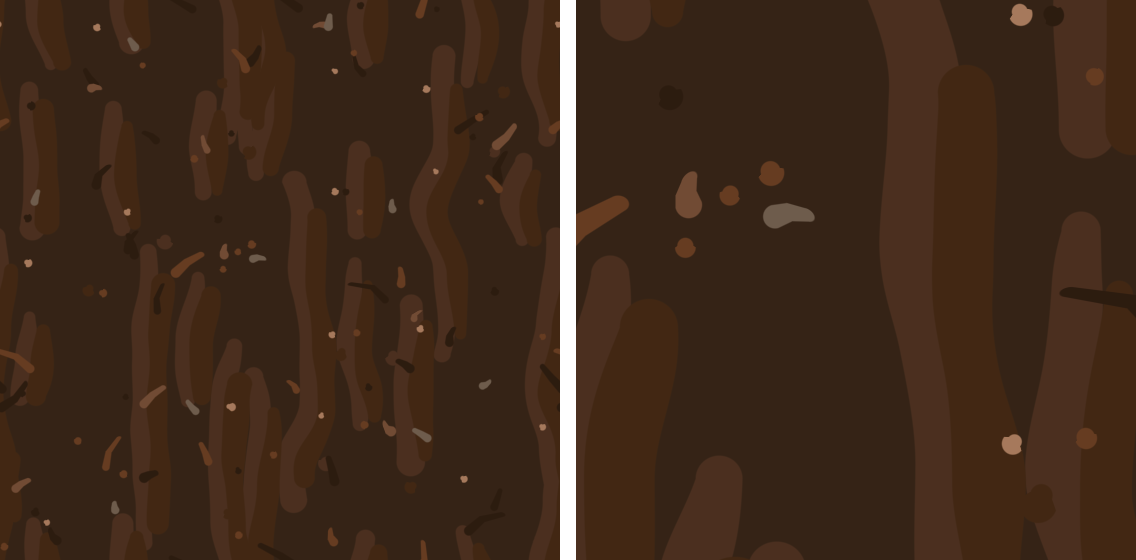
Left, the full canvas; right, a detail of the centre.
A Shadertoy shader for this texture:

```glsl
// Dark bark: upright wavy strands in two browns over a flat ground, strewn with
// dark nicks, bent chips and tiny grains. Strands are capsules around a noise
// path on a jittered grid; flecks are small bent capsules. Everything wraps.

#define COLUMNS 7
#define ROWS 3
#define STRAND_RADIUS 0.0215
#define STRAND_HALF_MIN 0.07
#define STRAND_HALF_MAX 0.33
#define SWAY_MIN 0.015
#define SWAY_MAX 0.085
#define BEND_RATE 9.0
#define OVERLAY_SHIFT vec2(0.025, -0.012)
#define EDGE_PIXELS 0.9

const vec3 GROUND = vec3(0.208, 0.139, 0.087);
const vec3 PALE_STRAND = vec3(0.293, 0.184, 0.122);
const vec3 RUST_STRAND = vec3(0.258, 0.154, 0.075);
const vec3 DARK_NICK = vec3(0.174, 0.108, 0.060);
const vec3 RUST_CHIP = vec3(0.400, 0.235, 0.130);
const vec3 BROWN_CHIP = vec3(0.445, 0.295, 0.205);
const vec3 GREY_CHIP = vec3(0.430, 0.360, 0.300);
const vec3 TAN_GRAIN = vec3(0.650, 0.475, 0.360);

float hash(float n) {
    return fract(sin(n * 127.1 + 11.7) * 43758.5453);
}

float noise(float x) {
    float cell = floor(x);
    return mix(hash(cell), hash(cell + 1.0), smoothstep(0.0, 1.0, x - cell));
}

// Shortest offset on a repeating unit tile
vec2 wrapped(vec2 d) {
    return fract(d + 0.5) - 0.5;
}

float path(float y, float seed, float sway) {
    return (noise(y * BEND_RATE + seed * 31.0) - 0.5) * sway;
}

// Distance to an upright wavy capsule with uneven width and tapering ends
float strand(vec2 q, float seed, float widthSeed, float halfLen, float sway, float radius) {
    float y = clamp(q.y, -halfLen, halfLen);
    float x = path(y, seed, sway);
    float slope = (path(y + 0.004, seed, sway) - x) / 0.004;
    float t = y / halfLen;
    float width = radius * (0.75 + 0.5 * noise(y * 15.0 + widthSeed * 23.0));
    width *= 1.0 - 0.5 * hash(widthSeed + 0.4) * t * t;
    return length(vec2((q.x - x) / sqrt(1.0 + slope * slope), q.y - y)) - width;
}

// Nearest pale strand in x, nearest rust strand in y
vec2 strands(vec2 p) {
    vec2 nearest = vec2(1.0);
    for (int i = 0; i < COLUMNS * ROWS; i++) {
        float seed = float(i) + 1.0;
        float column = float(i % COLUMNS);
        float row = float(i / COLUMNS);
        vec2 jitter = vec2(hash(seed), hash(seed + 50.3)) - 0.5;
        vec2 center = vec2((column + 0.5 + 0.7 * jitter.x) / float(COLUMNS),
                           (row + hash(column + 200.0) + 0.4 * jitter.y) / float(ROWS));
        float halfLen = mix(STRAND_HALF_MIN, STRAND_HALF_MAX, pow(hash(seed + 90.1), 2.5));
        float sway = mix(SWAY_MIN, SWAY_MAX, hash(seed + 130.7));
        vec2 q = wrapped(p - center);
        vec2 r = wrapped(p - center - OVERLAY_SHIFT);
        nearest.x = min(nearest.x, strand(q, seed, seed, halfLen, sway, STRAND_RADIUS));
        nearest.y = min(nearest.y, strand(r, seed, seed + 60.0, halfLen * 0.82, sway,
                                          STRAND_RADIUS * 0.92));
    }
    return nearest;
}

// Distance to scattered bent capsules; tilt is the spread of angle about vertical
float flecks(vec2 p, int count, float seed, float maxHalf, float radius, float tilt, float bend) {
    float nearest = 1.0;
    for (int i = 0; i < count; i++) {
        float n = seed + float(i) * 1.37;
        vec2 jitter = vec2(hash(n), hash(n + 40.2));
        vec2 center = fract(float(i) * vec2(0.7549, 0.5698) + hash(seed) + 0.25 * jitter);
        float angle = (hash(n + 81.5) - 0.5) * 2.0 * tilt;
        float c = cos(angle), s = sin(angle);
        vec2 q = mat2(c, -s, s, c) * wrapped(p - center);
        float halfLen = maxHalf * mix(0.25, 1.0, pow(hash(n + 120.9), 2.0));
        q.x += bend * (hash(n + 160.4) - 0.5) * max(q.y, 0.0);
        float y = clamp(q.y, -halfLen, halfLen);
        float width = radius * mix(0.75, 1.2, hash(n + 190.6)) * (1.0 - 0.25 * y / max(halfLen, 0.001));
        nearest = min(nearest, length(vec2(q.x, q.y - y)) - width);
    }
    return nearest;
}

void paint(inout vec3 color, vec3 ink, float dist) {
    float edge = EDGE_PIXELS / iResolution.y;
    color = mix(color, ink, 1.0 - smoothstep(-edge, edge, dist));
}

void mainImage(out vec4 fragColor, in vec2 fragCoord) {
    vec2 p = fragCoord / iResolution.y;
    vec3 color = GROUND;

    // Strands and round spots in the same browns
    vec2 bark = strands(p);
    paint(color, PALE_STRAND, min(bark.x, flecks(p, 8, 310.0, 0.002, 0.011, 1.0, 0.0)));
    paint(color, RUST_STRAND, min(bark.y, flecks(p, 7, 340.0, 0.003, 0.010, 1.0, 0.0)));

    // Dark nicks, long and dotted
    paint(color, DARK_NICK, flecks(p, 22, 370.0, 0.040, 0.0065, 1.1, 1.6));
    paint(color, DARK_NICK, flecks(p, 14, 410.0, 0.002, 0.006, 1.5, 0.0));

    // Chips and grains
    paint(color, RUST_CHIP, flecks(p, 11, 440.0, 0.038, 0.0065, 1.0, 1.2));
    paint(color, RUST_CHIP, flecks(p, 18, 470.0, 0.001, 0.0058, 1.5, 0.0));
    paint(color, BROWN_CHIP, flecks(p, 9, 500.0, 0.026, 0.0062, 1.5, 2.2));
    paint(color, GREY_CHIP, flecks(p, 9, 530.0, 0.018, 0.0058, 1.5, 1.0));
    paint(color, TAN_GRAIN, flecks(p, 15, 560.0, 0.003, 0.0052, 1.5, 0.0));

    fragColor = vec4(color, 1.0);
}
```
